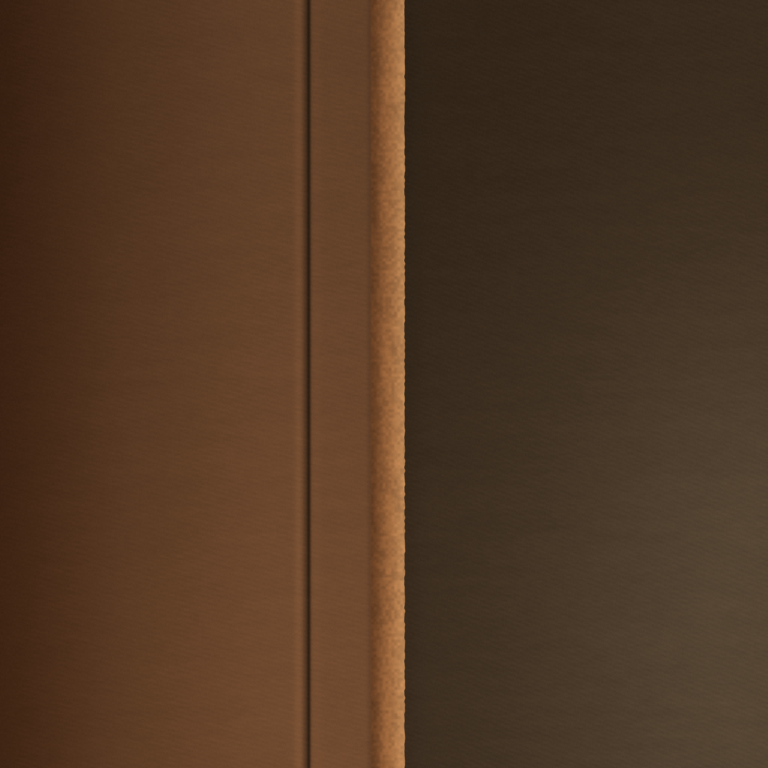
Give the GLSL for this texture, as a WebGL 1 fragment shader.

```glsl
precision highp float;
uniform vec2 u_resolution;

const float GROOVE_X = 0.401;
const float PIPING_X = 0.483;
const float PANEL_END = 0.527;

float hash(vec2 p) {
  vec3 q = fract(vec3(p.xyx) * 0.1031);
  q += dot(q, q.yzx + 33.33);
  return fract((q.x + q.y) * q.z);
}

float valueNoise(vec2 p) {
  vec2 cell = floor(p);
  vec2 f = fract(p);
  f = f * f * (3.0 - 2.0 * f);
  float low = mix(hash(cell), hash(cell + vec2(1.0, 0.0)), f.x);
  float high = mix(hash(cell + vec2(0.0, 1.0)), hash(cell + vec2(1.0, 1.0)), f.x);
  return mix(low, high, f.y);
}

float fbm(vec2 p) {
  float sum = 0.0;
  float amplitude = 0.5;
  for (int i = 0; i < 4; i++) {
    sum += amplitude * valueNoise(p);
    p = p * 2.03 + 7.1;
    amplitude *= 0.5;
  }
  return sum;
}

float edge(float x, float at, float softness) {
  return smoothstep(at - softness, at + softness, x);
}

float bump(float x, float center, float width) {
  float d = (x - center) / width;
  return exp(-d * d);
}

// Signed brightness of fine twill with slightly uneven threads
float weave(vec2 p, float slope) {
  float wobble = fbm(p * 9.0) * 3.0;
  float twill = sin(6.2832 * (p.y * 150.0 + p.x * slope) + wobble);
  float threads = valueNoise(p * vec2(90.0, 330.0)) - 0.5;
  float slubs = fbm(p * vec2(14.0, 70.0)) - 0.47;
  return twill * 0.012 + threads * 0.035 + slubs * 0.05;
}

vec3 brownPanel(vec2 p) {
  vec3 shade = vec3(0.215, 0.118, 0.060);
  vec3 middle = vec3(0.330, 0.212, 0.128);
  vec3 lit = vec3(0.415, 0.275, 0.175);
  vec3 color = mix(shade, middle, smoothstep(-0.07, 0.19, p.x));
  color = mix(color, lit, smoothstep(0.09, 0.40, p.x));
  color *= mix(1.06, 0.92, smoothstep(0.0, 1.0, p.y));
  return color * (1.0 + weave(p, 45.0));
}

// Rounded lip, dark groove and the strip beside it
vec3 addSeam(vec3 color, float x, float px) {
  float lip = bump(x, GROOVE_X - 0.012, 0.006);
  float slope = bump(x, GROOVE_X - 0.003, 0.004);
  float groove = bump(x, GROOVE_X + 0.001, max(0.0027, px));
  float rebound = bump(x, GROOVE_X + 0.011, 0.007);
  color *= 1.0 + 0.10 * lip - 0.22 * slope + 0.03 * rebound;
  color *= 1.0 - 0.52 * groove;
  return color * (1.0 - 0.10 * bump(x, PIPING_X - 0.001, 0.004));
}

vec3 piping(vec2 p) {
  float t = clamp((p.x - PIPING_X) / (PANEL_END - PIPING_X), 0.0, 1.0);
  vec3 color = mix(vec3(0.40, 0.245, 0.135), vec3(0.59, 0.385, 0.225), smoothstep(0.0, 0.55, t));
  color = mix(color, vec3(0.72, 0.51, 0.32), smoothstep(0.45, 1.0, t));
  float grain = valueNoise(p * 260.0) - 0.5;
  float mottling = fbm(p * vec2(70.0, 35.0)) - 0.47;
  color *= 1.0 + 0.16 * grain + 0.16 * mottling;
  return color * mix(1.02, 0.97, p.y);
}

vec3 darkCloth(vec2 p) {
  float across = smoothstep(PANEL_END - 0.04, 1.04, p.x);
  float down = 1.0 - smoothstep(0.05, 1.0, p.y);
  float light = 0.05 + 0.28 * down + 0.22 * across + 0.42 * across * down;
  vec2 glow = (p - vec2(1.02, 0.34)) / vec2(0.30, 0.32);
  light += 0.18 * exp(-dot(glow, glow));
  vec3 color = mix(vec3(0.188, 0.137, 0.088), vec3(0.335, 0.270, 0.200), clamp(light, 0.0, 1.0));
  color *= 1.0 - 0.08 * bump(p.x, PANEL_END, 0.02);
  return color * (1.0 + 1.3 * weave(p, 62.0));
}

void main() {
  vec2 p = gl_FragCoord.xy / u_resolution;
  float px = 1.0 / u_resolution.x;

  vec3 color = addSeam(brownPanel(p), p.x, px);
  color = mix(color, piping(p), edge(p.x, PIPING_X, max(0.002, px)));

  // Slightly fuzzy border between the two materials
  float fuzz = (valueNoise(vec2(p.y * 230.0, 3.0)) - 0.5) * 0.0014;
  color = mix(color, darkCloth(p), edge(p.x + fuzz, PANEL_END, max(0.0012, 0.7 * px)));

  color += (hash(floor(p * 512.0)) - 0.5) * 0.010;
  gl_FragColor = vec4(color, 1.0);
}
```
